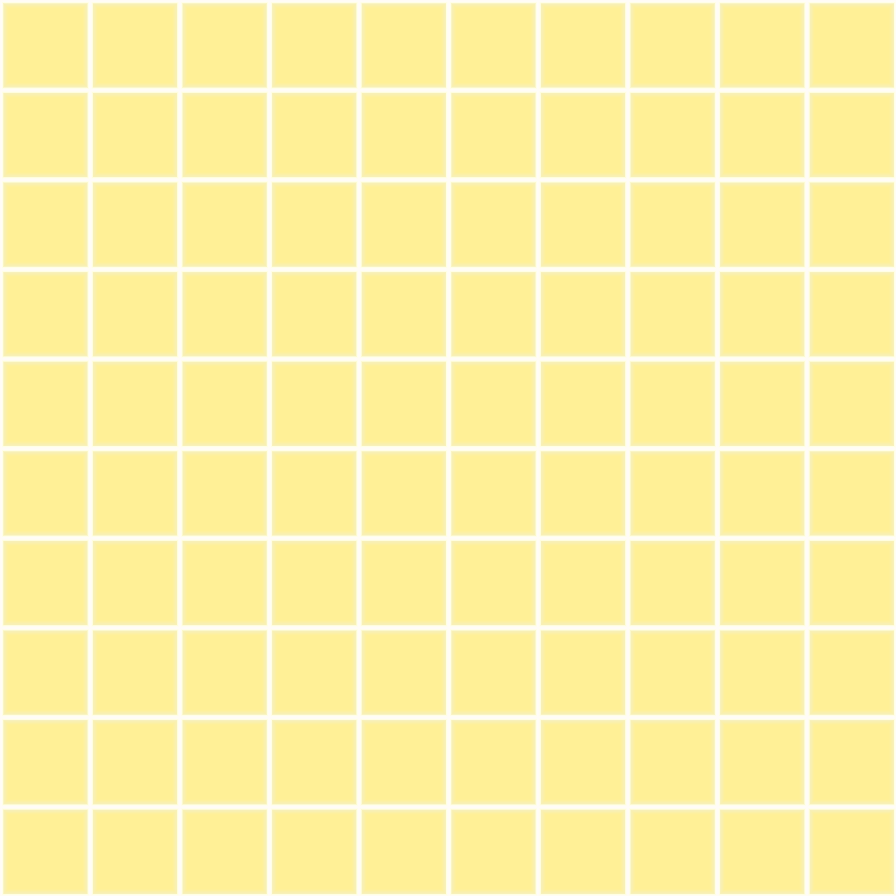
This pattern is drawn by a WebGL 1 fragment shader. Its source:

```glsl
precision highp float;
// Pale yellow square tiles separated by thin white grid lines.

uniform vec2 u_resolution;

const float REPEATS = 10.0;                     // tiles across and down
const float LINE_WIDTH = 0.060;                 // in tile units
const float RIM_WIDTH = 0.062;                  // soft pale rim inside each tile
const vec2 GRID_SHIFT = vec2(0.007, -0.007);    // in tile units

const vec3 TILE_COLOUR = vec3(1.00, 0.94, 0.59);
const vec3 RIM_COLOUR = vec3(0.97, 0.94, 0.72);
const vec3 LINE_EDGE_COLOUR = vec3(1.00, 1.00, 0.88);
const vec3 LINE_CORE_COLOUR = vec3(1.00, 0.99, 0.97);

// Distance to the nearest grid line centre, in tile units.
float gridDistance(vec2 p) {
  vec2 toLine = 0.5 - abs(fract(p) - 0.5);
  return min(toLine.x, toLine.y);
}

void main() {
  vec2 uv = gl_FragCoord.xy / u_resolution;
  float pixel = REPEATS / min(u_resolution.x, u_resolution.y);
  float dist = gridDistance(uv * REPEATS - GRID_SHIFT);
  float halfLine = 0.5 * LINE_WIDTH;

  // Tile: flat centre fading to a paler rim
  float rim = 1.0 - smoothstep(0.0, RIM_WIDTH, dist - halfLine);
  vec3 tile = mix(TILE_COLOUR, RIM_COLOUR, rim);

  // Line: white core with faintly yellow edges
  float core = 1.0 - smoothstep(0.2 * halfLine, halfLine, dist);
  vec3 line = mix(LINE_EDGE_COLOUR, LINE_CORE_COLOUR, core);

  // Antialiased border between line and tile
  float lineCover = clamp((halfLine - dist) / pixel + 0.5, 0.0, 1.0);
  gl_FragColor = vec4(mix(tile, line, lineCover), 1.0);
}
```
